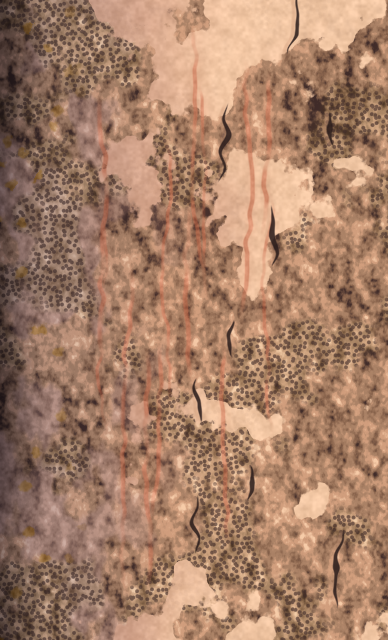
Write a Shadertoy shader that draws this texture.

```glsl
// Weathered tree bark with pale lichen patches, olive speckle clusters and red stains.
// Layered value noise sets the bark tone; thresholded noise cuts the patches;
// loops lay thin wavering stains and short dark cracks over them.

#define BARK_CONTRAST 1.05
#define RELIEF 0.60
#define PATCH_LEVEL 0.585
#define PATCH_BAND_GAP 0.335
#define SPECKLE_SCALE 120.0
#define STAIN_COUNT 13
#define STAIN_STRENGTH 0.62
#define CRACK_COUNT 9
#define TAU 6.28318

const vec3 SHADOW = vec3(0.25, 0.17, 0.16);
const vec3 UMBER  = vec3(0.53, 0.385, 0.295);
const vec3 TAN    = vec3(0.67, 0.51, 0.40);
const vec3 SAND   = vec3(0.82, 0.62, 0.49);
const vec3 CREAM  = vec3(0.97, 0.80, 0.66);
const vec3 PINK   = vec3(0.86, 0.66, 0.55);
const vec3 MAUVE  = vec3(0.68, 0.53, 0.48);
const vec3 OLIVE  = vec3(0.62, 0.51, 0.35);
const vec3 OCHRE  = vec3(0.68, 0.48, 0.21);
const vec3 RUST   = vec3(0.79, 0.45, 0.33);

float hash(vec2 p) {
    return fract(sin(dot(p, vec2(12.9898, 78.233))) * 43758.5453);
}

float noise(vec2 p) {
    vec2 i = floor(p), f = fract(p);
    f = f * f * (3.0 - 2.0 * f);
    return mix(mix(hash(i), hash(i + vec2(1, 0)), f.x),
               mix(hash(i + vec2(0, 1)), hash(i + vec2(1, 1)), f.x), f.y);
}

float fbm(vec2 p) {
    float sum = 0.0, amp = 0.5;
    for (int i = 0; i < 4; i++) {
        sum += amp * noise(p);
        p = mat2(1.6, 1.2, -1.2, 1.6) * p + 7.3;
        amp *= 0.5;
    }
    return sum / 0.9375;
}

// Distance to the nearest jittered grid point, and that point's random id.
vec2 nearestPoint(vec2 p) {
    vec2 cell = floor(p), best = vec2(9.0, 0.0);
    for (int y = -1; y <= 1; y++)
    for (int x = -1; x <= 1; x++) {
        vec2 c = cell + vec2(x, y);
        float d = length(c + vec2(hash(c), hash(c + 31.7)) - p);
        if (d < best.x) best = vec2(d, hash(c + 57.1));
    }
    return best;
}

vec3 barkRamp(float t) {
    vec3 c = mix(SHADOW, UMBER, smoothstep(0.05, 0.36, t));
    c = mix(c, TAN, smoothstep(0.30, 0.54, t));
    c = mix(c, SAND, smoothstep(0.54, 0.76, t));
    return mix(c, CREAM, smoothstep(0.78, 1.05, t));
}

// Pale lichen gathers in horizontal bands right of the middle.
float patchMask(vec2 p) {
    float band = 0.16 * cos(TAU * (p.y - 0.02) / PATCH_BAND_GAP);
    float side = -3.2 * (p.x - 0.39) * (p.x - 0.39);
    vec2 top = (p - vec2(0.35, 0.89)) / vec2(0.09, 0.055);
    float field = fbm(p * vec2(10.0, 9.0) + 3.1) + band + side
                + 0.30 * exp(-dot(top, top)) + 0.16 * (fbm(p * 55.0) - 0.5);
    return smoothstep(PATCH_LEVEL - 0.012, PATCH_LEVEL + 0.018, field);
}

float stainMask(vec2 p) {
    float mask = 0.0;
    for (int i = 0; i < STAIN_COUNT; i++) {
        float k = float(i), r = hash(vec2(k, 4.0));
        float x = mix(0.14, 0.44, (k + r) / float(STAIN_COUNT));
        x += 0.022 * (noise(vec2(p.y * 7.0, k)) - 0.5)
           + 0.007 * (noise(vec2(p.y * 45.0, k + 20.0)) - 0.5);
        float mid = mix(0.25, 0.95, hash(vec2(k, 9.0)));
        float reach = mix(0.12, 0.32, hash(vec2(k, 13.0)));
        float ends = smoothstep(reach, reach * 0.6, abs(p.y - mid));
        float broken = smoothstep(0.15, 0.65, noise(vec2(p.y * 24.0, k + 40.0)));
        float d = abs(p.x - x), w = mix(0.0015, 0.0035, r);
        float line = smoothstep(w + 0.0025, w * 0.4, d) + 0.25 * exp(-d * 130.0);
        mask = max(mask, line * ends * mix(0.3, 1.0, broken));
    }
    return min(mask, 1.0);
}

// x: dark opening, y: lit rim beside it.
vec2 crackMask(vec2 p) {
    vec2 mask = vec2(0.0);
    for (int i = 0; i < CRACK_COUNT; i++) {
        float k = float(i), r = hash(vec2(k, 70.0));
        vec2 c = vec2(mix(0.24, 0.58, hash(vec2(k, 63.0))), (k + r) / float(CRACK_COUNT));
        vec2 q = p - c;
        q.x += 0.25 * (hash(vec2(k, 81.0)) - 0.5) * q.y
             + 0.016 * (noise(vec2(p.y * 38.0, k)) - 0.5);
        float taper = 1.0 - abs(q.y) / mix(0.02, 0.065, r);
        float w = 0.005 * taper * mix(0.4, 1.0, noise(vec2(p.y * 70.0, k + 5.0)));
        float live = smoothstep(0.0, 0.2, taper);
        mask.x = max(mask.x, live * smoothstep(w + 0.002, w - 0.001, abs(q.x)));
        mask.y = max(mask.y, live * smoothstep(0.005, 0.001, abs(q.x + w + 0.004)));
    }
    return mask;
}

void mainImage(out vec4 fragColor, in vec2 fragCoord) {
    vec2 p = fragCoord / iResolution.y;

    // Gritty bark, lit from the right.
    vec2 q = p * vec2(72.0, 54.0), lightStep = vec2(0.28, 0.14);
    float broad = fbm(p * 6.0 + 17.0) - 0.5;
    float grain = noise(p * 210.0) - 0.5;
    float relief = fbm(q - lightStep) - fbm(q + lightStep);
    float tone = 0.53 + BARK_CONTRAST * (fbm(q) - 0.5) + RELIEF * relief
               + 0.25 * grain + 0.5 * broad;
    vec3 col = barkRamp(tone);

    // Dull mauve growth on the left.
    float dull = smoothstep(0.50, 0.60, fbm(p * vec2(15.0, 11.0) + 41.0));
    col = mix(col, MAUVE + 0.25 * (tone - 0.5), 0.6 * dull * smoothstep(0.36, 0.12, p.x));

    // Olive colonies with dark fruiting dots.
    float colony = smoothstep(0.50, 0.60, fbm(p * 11.0 + 77.0));
    float dots = smoothstep(0.50, 0.22, nearestPoint(p * SPECKLE_SCALE).x);
    col = mix(col, OLIVE + 0.5 * (tone - 0.45), 0.35 * colony);
    col = mix(col, SHADOW, 0.62 * colony * dots);

    // Pale patches, pink to the left and cream to the right.
    vec3 pale = mix(PINK, CREAM, smoothstep(0.18, 0.46, p.x + 0.3 * broad));
    pale += 0.14 * (fbm(p * 60.0) - 0.5) + 0.05 * grain;
    col = mix(col, pale, 0.93 * patchMask(p));

    // Stains and cracks.
    col = mix(col, RUST + 0.2 * (tone - 0.5), STAIN_STRENGTH * stainMask(p));
    vec2 crack = crackMask(p);
    col = mix(col, SAND, 0.4 * crack.y);
    col = mix(col, SHADOW * 0.7, 0.88 * crack.x);

    // Sparse ochre tufts and cool shade along the left edge.
    vec2 tuft = nearestPoint(p * 32.0 + 0.5 * fbm(p * 80.0));
    float tufts = smoothstep(0.34, 0.18, tuft.x) * step(0.80, tuft.y);
    col = mix(col, OCHRE + 0.3 * (tone - 0.5), 0.7 * tufts * smoothstep(0.16, 0.06, p.x));
    col *= mix(vec3(0.50, 0.49, 0.54), vec3(1.0), smoothstep(-0.02, 0.08, p.x + 0.06 * broad));
    col *= mix(vec3(0.89, 0.91, 0.97), vec3(1.0), smoothstep(0.05, 0.30, p.x));

    fragColor = vec4(clamp(col, 0.0, 1.0), 1.0);
}
```
